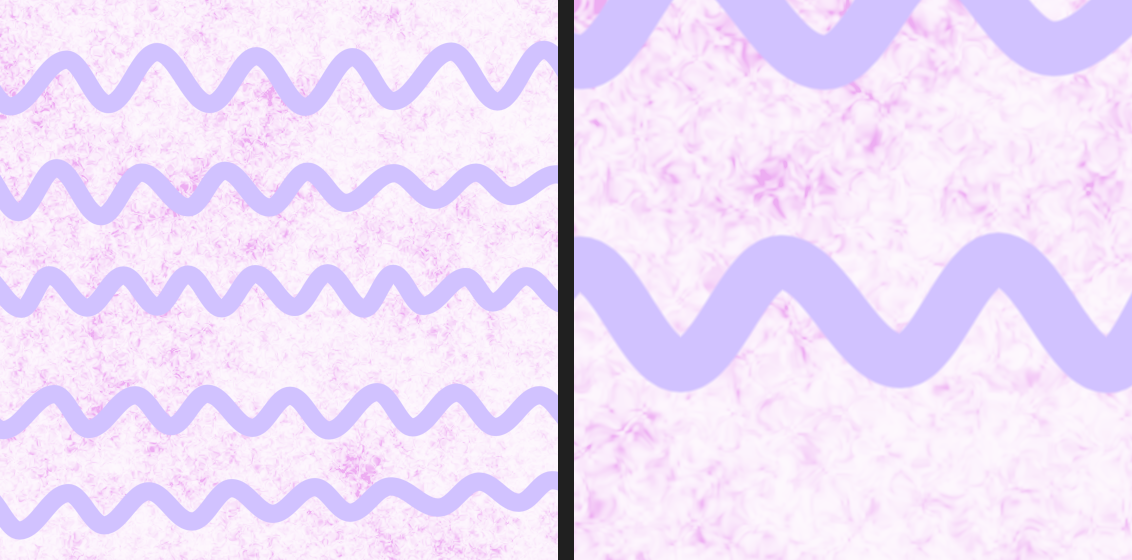
Left: the whole. Right: its middle third, enlarged.
This pattern is drawn by a Shadertoy shader. Its source:

```glsl
#define ROWS 5
#define STEPS 12
#define HALF_WIDTH 0.0163
#define EDGE 0.0013
#define JITTER_X 0.30
#define JITTER_Y 0.36
#define GRAIN 0.60
#define PINK 0.20
#define STROKE_COLOR vec3(0.82, 0.76, 1.0)
#define PAPER_COLOR vec3(0.995, 0.98, 0.995)
#define SPECK_COLOR vec3(0.93, 0.68, 0.95)

const float PI = 3.14159;

// Per row from the top: first crest, period, middle height at left and right
const vec4 LAYOUT[ROWS] = vec4[ROWS](
    vec4(0.114, 0.170, 0.854, 0.865),
    vec4(0.112, 0.147, 0.654, 0.670),
    vec4(0.094, 0.122, 0.475, 0.483),
    vec4(0.088, 0.145, 0.265, 0.266),
    vec4(0.118, 0.146, 0.086, 0.124));

// Wave height at left and right of each row
const vec2 SWELL[ROWS] = vec2[ROWS](
    vec2(0.043, 0.045), vec2(0.040, 0.020), vec2(0.030, 0.026),
    vec2(0.032, 0.030), vec2(0.033, 0.017));

vec2 hash22(vec2 p) {
    vec3 q = fract(p.xyx * vec3(0.1031, 0.1030, 0.0973));
    q += dot(q, q.yzx + 33.33);
    return fract((q.xx + q.yz) * q.zy);
}

float noise(vec2 p) {
    vec2 i = floor(p), f = fract(p);
    f = f * f * (3.0 - 2.0 * f);
    float low = mix(hash22(i).x, hash22(i + vec2(1, 0)).x, f.x);
    float high = mix(hash22(i + vec2(0, 1)).x, hash22(i + vec2(1, 1)).x, f.x);
    return mix(low, high, f.y);
}

// Crest (even k) or trough (odd k), nudged as if drawn by hand
vec2 turningPoint(float k, int row) {
    vec2 nudge = hash22(vec2(k + 40.0, float(row) * 17.0 + 5.0)) - 0.5;
    float side = 1.0 - 2.0 * mod(k, 2.0);
    return vec2(k + JITTER_X * nudge.x, side * (1.0 + JITTER_Y * nudge.y));
}

float waveHeight(float x, int row) {
    vec4 layout_ = LAYOUT[row];
    float u = (x - layout_.x) / (0.5 * layout_.y);
    float k = floor(u);
    if (u < turningPoint(k, row).x) k -= 1.0;
    else if (u > turningPoint(k + 1.0, row).x) k += 1.0;
    vec2 a = turningPoint(k, row), b = turningPoint(k + 1.0, row);
    float ease = 0.5 - 0.5 * cos(PI * (u - a.x) / (b.x - a.x));
    return mix(layout_.z, layout_.w, x) + mix(SWELL[row].x, SWELL[row].y, x) * mix(a.y, b.y, ease);
}

float segmentDistance(vec2 p, vec2 a, vec2 b) {
    vec2 ab = b - a;
    return length(p - a - ab * clamp(dot(p - a, ab) / dot(ab, ab), 0.0, 1.0));
}

// Distance to the stretch of the wave close to p
float waveDistance(vec2 p, int row) {
    float reach = 1.25 * HALF_WIDTH, d = 1.0;
    vec2 a = vec2(p.x - reach, waveHeight(p.x - reach, row));
    for (int i = 1; i <= STEPS; i++) {
        float x = p.x + reach * (2.0 * float(i) / float(STEPS) - 1.0);
        vec2 b = vec2(x, waveHeight(x, row));
        d = min(d, segmentDistance(p, a, b));
        a = b;
    }
    return d;
}

// Mottled paper: soft patches down to fine fibrous specks
vec3 paper(vec2 p) {
    vec2 q = p + 0.008 * vec2(noise(p * 90.0), noise(p * 90.0 + 31.7));
    float mottle = 0.35 * noise(p * 6.0 + 3.1) + 0.40 * noise(q * 21.0 + 7.3)
                 + 0.45 * noise(q * 72.0 + 1.9) + 0.50 * noise(q * 170.0)
                 + 0.50 * noise(q * 310.0 + 9.2) - 1.1;
    mottle = mottle / 0.2 - 0.6 * smoothstep(0.7, 1.0, p.x);
    return mix(PAPER_COLOR, SPECK_COLOR, min(PINK * exp(GRAIN * mottle), 1.0));
}

void mainImage(out vec4 fragColor, in vec2 fragCoord) {
    vec2 p = fragCoord / iResolution.y;
    float edge = max(EDGE, 0.7 / iResolution.y);
    vec3 color = paper(p);

    // Wavy strokes
    for (int row = 0; row < ROWS; row++) {
        float middle = mix(LAYOUT[row].z, LAYOUT[row].w, p.x);
        if (abs(p.y - middle) > 0.09) continue;
        float d = waveDistance(p, row) - HALF_WIDTH;
        color = mix(color, STROKE_COLOR, 1.0 - smoothstep(-edge, edge, d));
    }
    fragColor = vec4(color, 1.0);
}
```
